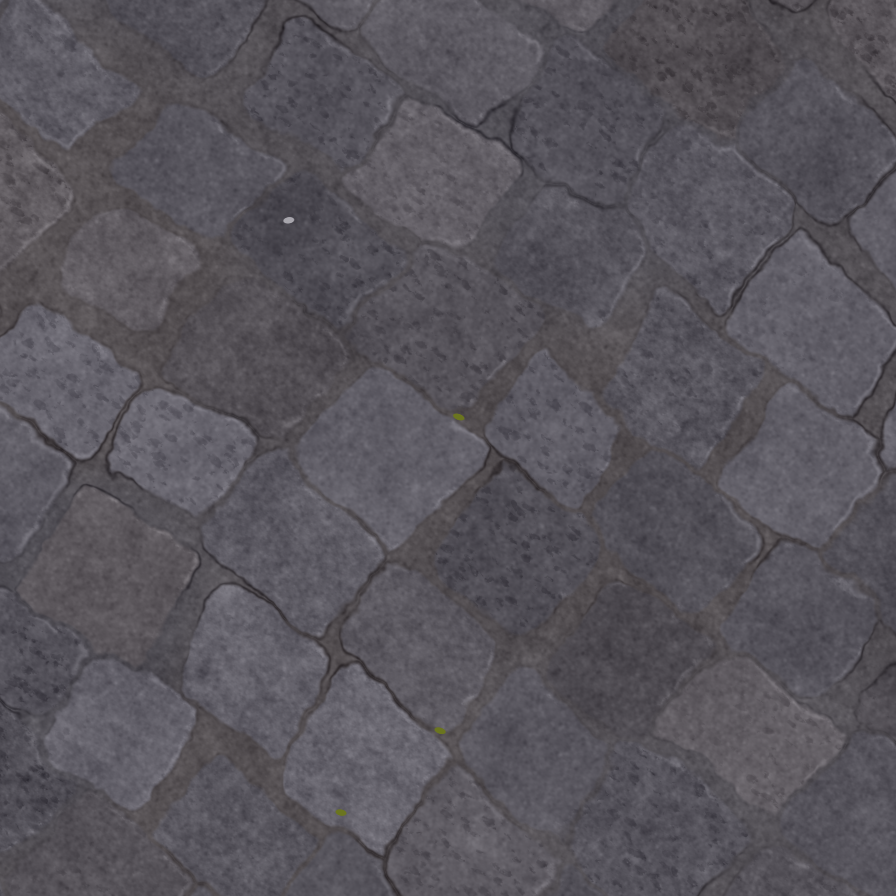
This texture is drawn by a WebGL 1 fragment shader. Its source:

```glsl
precision highp float;
// Worn grey cobblestones laid in slanting rows, with sandy joints and litter.
// Each stone is a jittered rounded box; the nearest two give stone and joint.
// Random-weight cellular splats give mottling, grain and ragged edges.
uniform vec2 u_resolution;

vec2 hash2(vec2 p) {
  vec3 q = fract(p.xyx * vec3(0.1031, 0.1030, 0.0973));
  q += dot(q, q.yzx + 33.33);
  return fract((q.xx + q.yz) * q.zy);
}

// Smooth cellular noise: scattered soft splats, each light or dark
float splats(vec2 p) {
  vec2 base = floor(p);
  float sum = 0.0;
  for (int j = -1; j <= 1; j++)
    for (int i = -1; i <= 1; i++) {
      vec2 cell = base + vec2(float(i), float(j));
      vec2 d = cell + hash2(cell) - p;
      float f = max(0.0, 1.0 - dot(d, d));
      sum += (2.0 * hash2(cell + 71.0).x - 1.0) * f * f * f;
    }
  return sum;
}

float mottle(vec2 p) {
  float sum = 0.0, amp = 0.55;
  for (int k = 0; k < 4; k++) {
    sum += amp * splats(p);
    p = mat2(1.6, 1.2, -1.2, 1.6) * p + 17.3;
    amp *= 0.78;
  }
  return sum;
}

// Chisel marks of random size, many cells left empty; 1 inside a mark
float chiselMarks(vec2 p) {
  vec2 base = floor(p);
  float mark = 0.0;
  for (int j = -1; j <= 1; j++)
    for (int i = -1; i <= 1; i++) {
      vec2 cell = base + vec2(float(i), float(j));
      float size = 0.52 * hash2(cell + 37.0).x - 0.1;
      float d = length(cell + hash2(cell) - p);
      mark = max(mark, 1.0 - smoothstep(size - 0.15, size + 0.1, d));
    }
  return mark;
}

float roundedBox(vec2 p, vec2 halfSize, float radius) {
  vec2 d = abs(p) - halfSize + radius;
  return length(max(d, 0.0)) + min(max(d.x, d.y), 0.0) - radius;
}

void main() {
  vec2 p = gl_FragCoord.xy / min(u_resolution.x, u_resolution.y);

  // Turn to the slant of the rows, then bend and fray the outlines
  vec2 q = vec2(dot(p, vec2(0.8, -0.6)), dot(p, vec2(0.6, 0.8))) + 3.0;
  vec2 bent = q + 0.013 * sin(q.yx * vec2(9.0, 7.0) + vec2(1.0, 2.5));
  bent += 0.010 * vec2(splats(p * 14.0), splats(p * 14.0 + 40.0));
  bent += 0.0045 * vec2(splats(p * 45.0), splats(p * 45.0 + 90.0));
  bent += 0.0018 * vec2(splats(p * 120.0), splats(p * 120.0 + 30.0));

  // Find the two nearest stones
  vec2 pitch = vec2(0.172, 0.143);
  vec2 stoneId = vec2(0.0), local = vec2(0.0);
  float nearest = 9.0, second = 9.0;
  for (int j = -1; j <= 1; j++)
    for (int i = -1; i <= 1; i++) {
      float row = floor(bent.y / pitch.y) + float(j);
      float shift = hash2(vec2(row, 5.0)).x;
      vec2 cell = vec2(floor(bent.x / pitch.x - shift) + float(i), row);
      vec2 h = hash2(cell), g = hash2(cell + 53.0);
      vec2 d = bent - (cell + 0.5 + vec2(shift, 0.0)) * pitch - 0.034 * (h - 0.5);
      float turn = 0.3 * (g.x - 0.5);
      d += turn * vec2(-d.y, d.x);
      vec2 halfSize = vec2(0.083, 0.070) * (0.8 + 0.33 * g);
      float dist = roundedBox(d, halfSize, 0.012 + 0.02 * h.y);
      if (dist < nearest) {
        second = nearest;
        nearest = dist;
        stoneId = cell;
        local = d;
      } else second = min(second, dist);
    }
  float inside = min(-nearest, 0.5 * (second - nearest) - 0.0025);
  float stone = smoothstep(-0.002, 0.003, inside);

  // Stone faces: own tone, own roughness, some chiselled
  vec2 tone = hash2(stoneId + 19.0), finish = hash2(stoneId + 83.0);
  float broad = splats(p * 3.0 + 8.0);
  float cloud = mottle(p * 13.0);
  float rough = mottle(q * vec2(55.0, 75.0));
  float grain = splats(p * 240.0) + 0.7 * splats(p * 150.0 + 20.0);
  vec3 face = mix(vec3(0.302, 0.293, 0.323), vec3(0.400, 0.391, 0.427), tone.x);
  face *= mix(vec3(1.0), vec3(1.02, 0.99, 0.95), smoothstep(0.55, 1.0, tone.y));
  face += 0.042 * cloud + (0.024 + 0.042 * finish.y * finish.y) * rough;
  vec2 frayed = q * vec2(56.0, 84.0) + 0.5 * vec2(rough, cloud);
  face -= 0.065 * chiselMarks(frayed) * smoothstep(0.3, 0.9, finish.x + 0.35 * cloud);

  // Sandy joints, close to the stones in tone and browner in places
  vec3 joint = mix(vec3(0.328, 0.319, 0.345), vec3(0.328, 0.308, 0.318),
                   smoothstep(-0.3, 0.3, broad));
  joint += 0.035 * cloud + 0.036 * rough;

  // Thin pale rims on the upper side, broken dark cracks beside them
  vec3 color = mix(joint, face, stone);
  float patchy = smoothstep(-0.15, 0.4, splats(p * 27.0 + 5.0) + 0.4 * rough);
  float rim = exp(-pow((inside - 0.004) / 0.0024, 2.0));
  color += 0.075 * rim * patchy * smoothstep(-0.06, 0.05, local.x + local.y);
  float crack = exp(-pow((inside + 0.0015) / 0.0021, 2.0));
  float open = smoothstep(-0.1, 0.6, splats(p * 12.0 + 60.0) + 0.35 * rough);
  color -= crack * (0.015 + 0.11 * open);
  color += 0.02 * broad + 0.03 * grain;

  // Rare litter: pale chips and yellow-green leaves
  vec2 litterCell = floor(p * 7.0), pick = hash2(litterCell + 211.0);
  vec2 away = (fract(p * 7.0) - 0.25 - 0.5 * hash2(litterCell + 131.0)) / 7.0;
  away += 0.5 * (pick.y - 0.5) * away.yx;
  float litter = 1.0 - smoothstep(0.005, 0.007, length(away * vec2(1.0, 1.7)));
  vec3 litterColor = mix(vec3(0.66, 0.65, 0.68), vec3(0.42, 0.46, 0.12),
                         step(0.5, pick.y));
  color = mix(color, litterColor, litter * step(pick.x, 0.12));

  gl_FragColor = vec4(clamp(color, 0.0, 1.0), 1.0);
}
```
